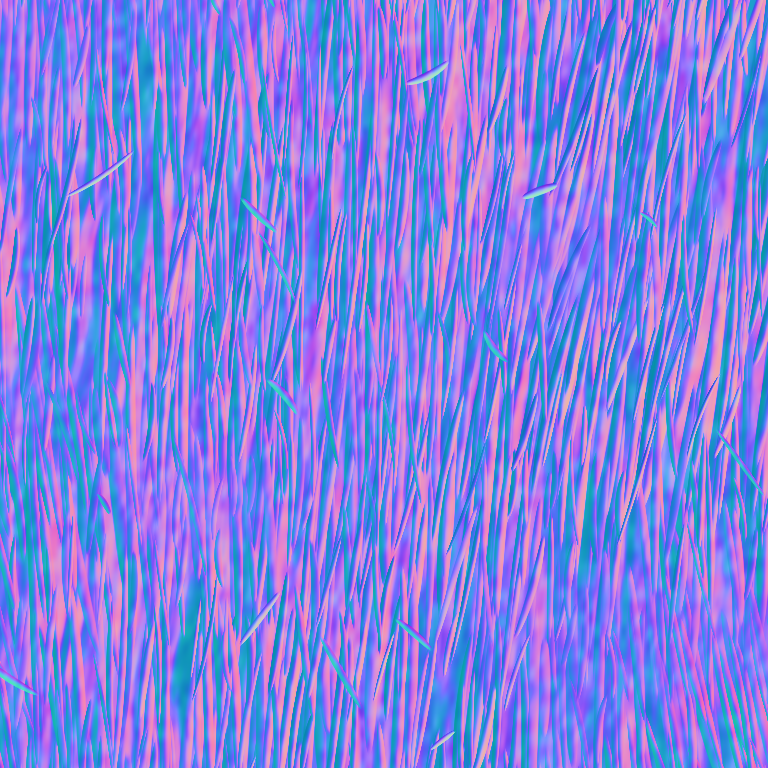
This texture map is drawn by a three.js fragment shader. Its source:

```glsl
varying vec2 vUv;

vec4 hash4(vec2 p) {
  vec4 q = fract(p.xyxy * vec4(0.1031, 0.1030, 0.0973, 0.1099));
  q += dot(q, q.wzxy + 33.33);
  return fract((q.xxyz + q.yzzw) * q.zywx);
}

float noise(vec2 p) {
  vec2 i = floor(p), f = fract(p);
  f = f * f * (3.0 - 2.0 * f);
  return mix(mix(hash4(i).x, hash4(i + vec2(1.0, 0.0)).x, f.x),
             mix(hash4(i + vec2(0.0, 1.0)).x, hash4(i + 1.0).x, f.x), f.y);
}

// Prevailing lean of the blades, in radians from the vertical
float leanField(vec2 p) {
  float lowerRight = smoothstep(0.65, 0.9, p.x) * smoothstep(0.5, 0.2, p.y);
  float lowerLeft = smoothstep(0.25, 0.05, p.x) * smoothstep(0.7, 0.4, p.y);
  return 0.06 + 0.24 * (noise(p * 4.0 + 7.0) - 0.5) - 0.2 * lowerRight - 0.12 * lowerLeft;
}

// Lays one scattered layer of rounded blades over the slope
vec2 addBlades(vec2 slope, vec2 p, vec2 cells, float halfWidth, float spread, float density, float seed) {
  vec2 home = floor(p * cells);
  for (int j = -1; j <= 1; j++) {
    for (int i = -2; i <= 2; i++) {
      vec2 id = home + vec2(float(i), float(j));
      vec4 a = hash4(id + seed);
      vec4 b = hash4(id + seed + 91.7);
      if (b.w > density) continue;
      vec2 center = (id + vec2(a.x, 0.25 + 0.5 * a.y)) / cells;
      float angle = leanField(center) + spread * (a.z - 0.5);
      vec2 along = vec2(sin(angle), cos(angle));
      vec2 across = vec2(along.y, -along.x);
      vec2 d = p - center;
      float t = dot(d, along) * cells.y / mix(0.4, 1.0, a.w);
      if (abs(t) > 1.0) continue;
      float bend = 0.012 * (b.x - 0.5) * t * t;
      float width = halfWidth * mix(0.6, 1.3, b.y) * sqrt(1.0 - t * t);
      float u = (dot(d, across) + bend) / max(width, 0.0004);
      float cover = smoothstep(1.2, 0.8, abs(u)) * smoothstep(1.0, 0.8, abs(t));
      float tilt = mix(0.8, 2.6, b.z) * clamp(u, -1.0, 1.0) + 1.7 * (fract(b.x * 7.3) - 0.5);
      slope = mix(slope, across * tilt, cover);
    }
  }
  return slope;
}

// A few bent stems lying across the grass, lit on their lower side
vec2 addStems(vec2 slope, vec2 p) {
  vec2 home = floor(p * 6.0);
  for (int j = -1; j <= 1; j++) {
    for (int i = -1; i <= 1; i++) {
      vec2 id = home + vec2(float(i), float(j));
      vec4 a = hash4(id + 303.0);
      vec4 b = hash4(id + 417.0);
      if (b.w > 0.4) continue;
      float angle = b.z < 0.75 ? mix(-1.0, -0.35, a.z) : mix(0.6, 1.3, a.z);
      vec2 along = vec2(sin(angle), cos(angle));
      vec2 upward = vec2(along.y, -along.x) * (angle > 0.0 ? -1.0 : 1.0);
      vec2 d = p - (id + a.xy) / 6.0;
      float t = dot(d, along) / mix(0.015, 0.06, a.w);
      float width = mix(0.003, 0.006, b.y) * sqrt(max(1.0 - t * t, 0.0));
      float u = (dot(d, upward) + 0.01 * (b.x - 0.5) * t * t) / max(width, 0.0004);
      float cover = smoothstep(1.2, 0.8, abs(u)) * smoothstep(1.0, 0.75, abs(t));
      slope = mix(slope, upward * (1.5 * clamp(u, -1.0, 1.0) - 0.6), cover);
    }
  }
  return slope;
}

void main() {
  vec2 p = vUv;

  // Streaky matted ground
  vec2 q = p - vec2(0.1 * p.y, 0.0) + 0.015 * noise(p * 9.0);
  vec2 slope = vec2(3.2 * (noise(q * vec2(95.0, 6.0)) - 0.5) + 1.0 * (noise(q * vec2(30.0, 4.0)) - 0.5),
                    0.5 * (noise(q * vec2(70.0, 25.0)) - 0.5));

  // Blades from the bottom to the top of the pile
  slope = addBlades(slope, p, vec2(34.0, 5.0), 0.0075, 0.18, 0.75, 11.0);
  slope = addBlades(slope, p, vec2(40.0, 6.0), 0.0060, 0.24, 0.7, 57.0);
  slope = addBlades(slope, p, vec2(38.0, 5.0), 0.0055, 0.18, 0.7, 139.0);
  slope = addBlades(slope, p, vec2(46.0, 10.0), 0.0042, 0.45, 0.55, 211.0);

  // Calmer patches, broad undulation and fine wrinkles
  float calm = smoothstep(0.55, 0.85, noise(p * vec2(4.0, 6.0) + 23.0));
  slope *= 1.12 - 0.6 * calm;
  slope.x += 0.5 * (noise(p * vec2(12.0, 5.0) + 61.0) - 0.5) - 0.03;
  slope = addStems(slope, p);
  slope += vec2(0.6, 0.5) * (vec2(noise(q * vec2(170.0, 45.0)), noise(q * vec2(110.0, 60.0) + 5.0)) - 0.5);

  // Encode the normal, with green pointing down
  float down = -slope.y - 0.18 + 0.3 * abs(slope.x) - 0.07 * slope.x;
  vec3 normal = normalize(vec3(slope.x, down, 1.0));
  gl_FragColor = vec4(0.5 + 0.5 * normal, 1.0);
}
```
